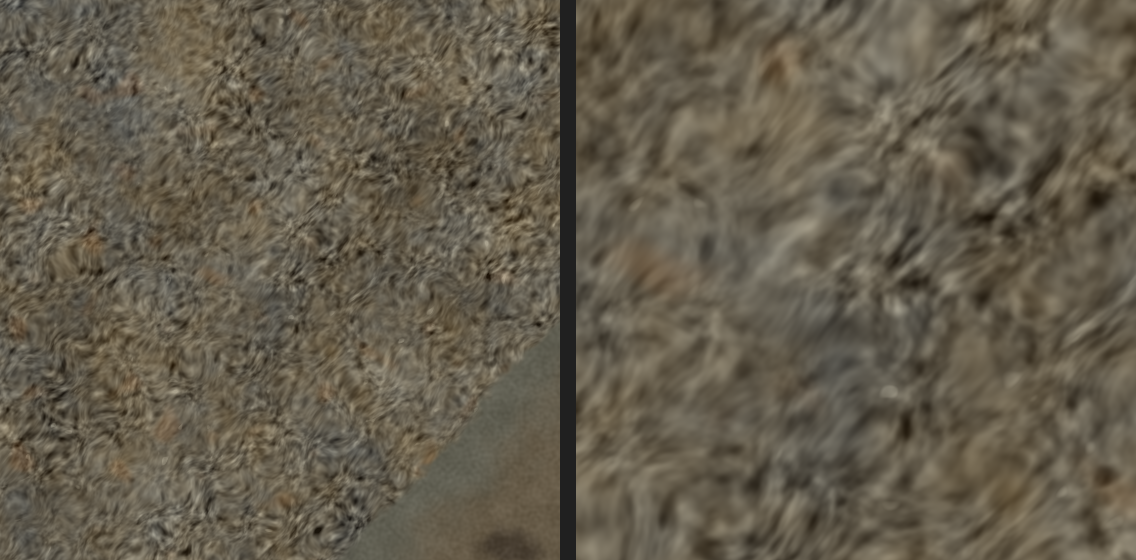
Left, the full canvas; right, a detail of the centre.
Write a Shadertoy shader that draws this texture.

```glsl
#define GRAIN_SCALE 46.0
#define GRAIN_STRETCH 1.55
#define GRAIN_ANGLE 0.86
#define GRAIN_CONTRAST 1.35
#define PATCH_CONTRAST 0.42
#define PIT_DEPTH 0.5
#define TINT_AMOUNT 0.05
#define DARK_EARTH vec3(0.220, 0.190, 0.140)
#define PALE_GRIT vec3(0.510, 0.480, 0.410)
#define SLAB_COOL vec3(0.375, 0.370, 0.320)
#define SLAB_WARM vec3(0.400, 0.355, 0.280)

vec2 hash22(vec2 p) {
    vec3 q = fract(p.xyx * vec3(0.1031, 0.1030, 0.0973));
    q += dot(q, q.yzx + 33.33);
    return fract((q.xx + q.yz) * q.zy);
}

float cornerSlope(vec2 cell, vec2 offset, vec2 corner) {
    return dot(hash22(cell + corner) * 2.0 - 1.0, offset - corner);
}

// Gradient noise, centred on zero
float noise(vec2 p) {
    vec2 i = floor(p), f = p - i;
    vec2 w = f * f * f * (f * (f * 6.0 - 15.0) + 10.0);
    return mix(mix(cornerSlope(i, f, vec2(0, 0)), cornerSlope(i, f, vec2(1, 0)), w.x),
               mix(cornerSlope(i, f, vec2(0, 1)), cornerSlope(i, f, vec2(1, 1)), w.x), w.y);
}

float fbm(vec2 p) {
    float sum = 0.0, amplitude = 1.0;
    for (int k = 0; k < 3; k++) {
        sum += amplitude * noise(p);
        p = mat2(1.6, 1.2, -1.2, 1.6) * p + 17.3;
        amplitude *= 0.6;
    }
    return sum;
}

mat2 rotation(float a) {
    return mat2(cos(a), -sin(a), sin(a), cos(a));
}

// Crumbly soil: slanted chips, dark pits and tinted patches
vec3 soil(vec2 uv) {
    vec2 bend = vec2(noise(uv * 17.0 + 5.0), noise(uv * 17.0 + 41.0));
    vec2 p = rotation(GRAIN_ANGLE) * (uv + 0.022 * bend) * GRAIN_SCALE;
    p.y *= GRAIN_STRETCH;

    float chips = 0.62 * noise(p + 100.0)
                + 0.52 * noise(rotation(0.5) * p * 1.55 + 63.0)
                + 0.24 * noise(p * 2.9 + 29.0);
    float roughness = clamp(0.95 + 0.9 * fbm(uv * 6.0 + 71.0) + 0.15 * (uv.x - 0.5), 0.55, 1.4);
    float pits = smoothstep(0.2, 0.5, noise(p * 0.72 + 211.0));
    float flecks = smoothstep(0.36, 0.55, noise(p * 1.1 + 307.0));

    float tone = 0.62 + GRAIN_CONTRAST * roughness * chips
               + PATCH_CONTRAST * fbm(uv * 5.0 + 13.0)
               - PIT_DEPTH * roughness * pits + 0.35 * flecks;
    vec3 color = mix(DARK_EARTH, PALE_GRIT, clamp(tone, -0.4, 1.55));

    float warmth = fbm(uv * 7.0 + 151.0) + 0.4 * noise(uv * 38.0 + 9.0);
    float coolCorner = 1.0 - smoothstep(0.0, 0.35, length(uv - vec2(0.0, 1.0)));
    float rust = smoothstep(0.22, 0.5, noise(uv * 15.0 + 87.0));
    color += TINT_AMOUNT * (warmth - 0.5 * coolCorner) * vec3(0.8, 0.1, -0.9);
    color += TINT_AMOUNT * rust * vec3(0.7, -0.1, -0.6);
    return color;
}

// Smooth slab: cool rim, warm middle and a soft dark smudge
vec3 slab(vec2 uv, float depth) {
    float warm = smoothstep(0.02, 0.17, depth + 0.06 * fbm(uv * 8.0));
    vec3 color = mix(SLAB_COOL, SLAB_WARM, warm);
    vec2 q = rotation(-0.25) * (uv - vec2(0.91, 0.02)) / vec2(0.075, 0.045);
    float smudge = 1.0 - smoothstep(0.2, 1.1, length(q) + 0.6 * noise(uv * 30.0));
    color -= 0.13 * smudge * vec3(1.0, 0.95, 0.75);
    return color + 0.05 * fbm(uv * 18.0 + 3.0) + 0.05 * noise(uv * 120.0);
}

void mainImage(out vec4 fragColor, in vec2 fragCoord) {
    vec2 uv = fragCoord / iResolution.xy;

    // Ragged diagonal border between soil and slab
    float depth = dot(uv - vec2(0.61, 0.0), vec2(0.748, -0.663));
    float ragged = depth + 0.02 * noise(uv * 11.0) + 0.018 * noise(uv * 45.0);
    float cover = smoothstep(-0.010, 0.012, ragged);

    fragColor = vec4(mix(soil(uv), slab(uv, depth), cover), 1.0);
}
```
